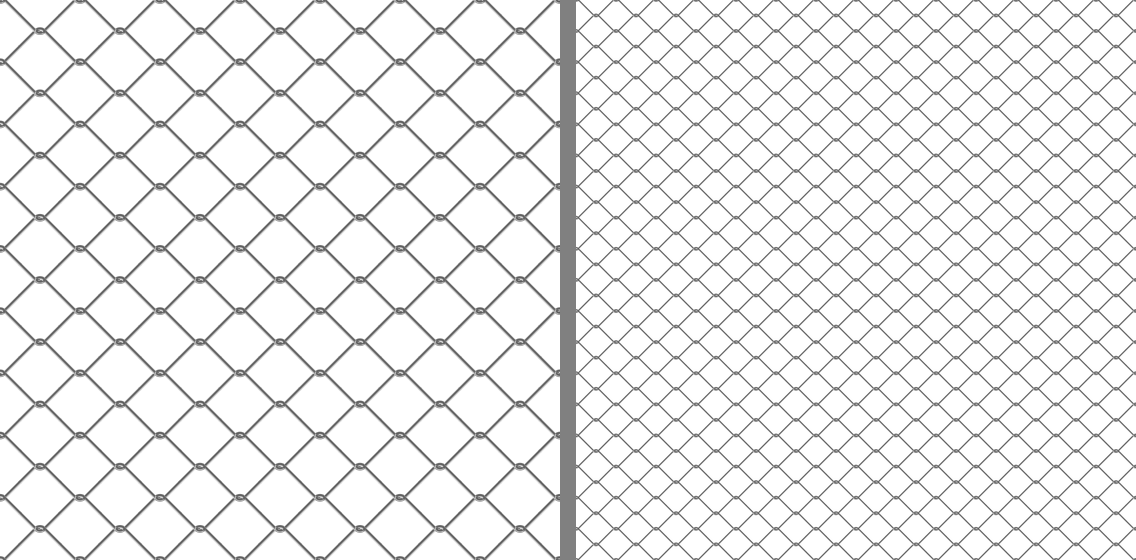
Left: one tile. Right: repeated 2 by 2.
Give the GLSL for this pattern, as a WebGL 1 fragment shader.

```glsl
precision highp float;
// Chain-link fence: shaded steel wires hooked together at staggered knots on white.

uniform vec2 u_resolution;

#define CELLS vec2(7.0, 9.0)           // repeats across and down
#define WIRE_RADIUS 0.0031
#define KNOT_RADII vec2(0.0066, 0.0038)
#define KNOT_TILT 0.45                 // slant of the seam between the hooks
#define BACK_TRIM 0.0045               // gap where rear wires pass behind a knot
#define DARK 0.37
#define LIGHT 0.86

float coverage(float dist, float pixel) {
  return clamp(0.5 - dist / pixel, 0.0, 1.0);
}

// Tone across a wire: t runs from -1 (lower edge) to 1 (upper edge).
float steel(float t) {
  float tone = mix(LIGHT, DARK, smoothstep(-0.85, 0.2, t));
  return mix(tone, 0.6, smoothstep(0.45, 1.0, t));
}

// Half a straight strand, leaving start along the unit direction dir (dir.x > 0).
void drawStrand(inout float tone, vec2 p, vec2 start, vec2 dir, float len, float pixel) {
  vec2 q = p - start;
  float along = clamp(dot(q, dir), 0.0, len);
  float side = dot(q, vec2(-dir.y, dir.x));
  float dist = length(q - dir * along) - WIRE_RADIUS;
  tone = mix(tone, steel(side / WIRE_RADIUS), coverage(dist, pixel));
}

// Two interlocked hooks, seen as an oval ring split by a slanted seam.
void drawKnot(inout float tone, vec2 p, float pixel) {
  float f = length(p / KNOT_RADII);
  float slope = max(length(p / (KNOT_RADII * KNOT_RADII)), 0.001);
  float ring = f * (f - 1.0) / slope;
  float seam = p.y + KNOT_TILT * p.x;
  float upper = clamp(seam / pixel + 0.5, 0.0, 1.0);
  float t = clamp(ring / WIRE_RADIUS, -1.0, 1.0);
  float metal = mix(steel(-t), steel(t), upper);
  float rim = smoothstep(0.35, 0.95, t);
  float slit = (1.0 - smoothstep(0.0003, 0.0013, abs(seam))) * (1.0 - smoothstep(-0.4, 0.3, t));
  metal = mix(metal, DARK + 0.05, max(0.7 * rim, 0.8 * slit));
  tone = mix(tone, metal, coverage(ring - WIRE_RADIUS, pixel));
}

void main() {
  vec2 uv = gl_FragCoord.xy / u_resolution;
  float pixel = 1.0 / min(u_resolution.x, u_resolution.y);

  // Strands run at 45 degrees; the knots take up the spare width of each cell.
  vec2 halfCell = 0.5 / CELLS;
  float hook = 0.5 * (halfCell.x - halfCell.y);
  float halfLen = halfCell.y * 0.7071;
  vec2 rising = vec2(0.7071, 0.7071);
  vec2 falling = vec2(0.7071, -0.7071);
  float tone = 1.0;

  // Two interleaved grids of knots, each owning the near half of its strands.
  for (int i = 0; i < 2; i++) {
    vec2 p = (fract(uv * CELLS + 0.5 + 0.5 * float(i)) - 0.5) / CELLS;
    vec2 right = vec2(hook, 0.0);

    // Rear strands stop short of the knot.
    drawStrand(tone, p, right + rising * BACK_TRIM, rising, halfLen - BACK_TRIM, pixel);
    drawStrand(tone, p, -right - rising * halfLen, rising, halfLen - BACK_TRIM, pixel);

    // Front strands run into the hooks.
    drawStrand(tone, p, right, falling, halfLen, pixel);
    drawStrand(tone, p, -right - falling * halfLen, falling, halfLen, pixel);

    drawKnot(tone, p, pixel);
  }

  gl_FragColor = vec4(vec3(tone), 1.0);
}
```
